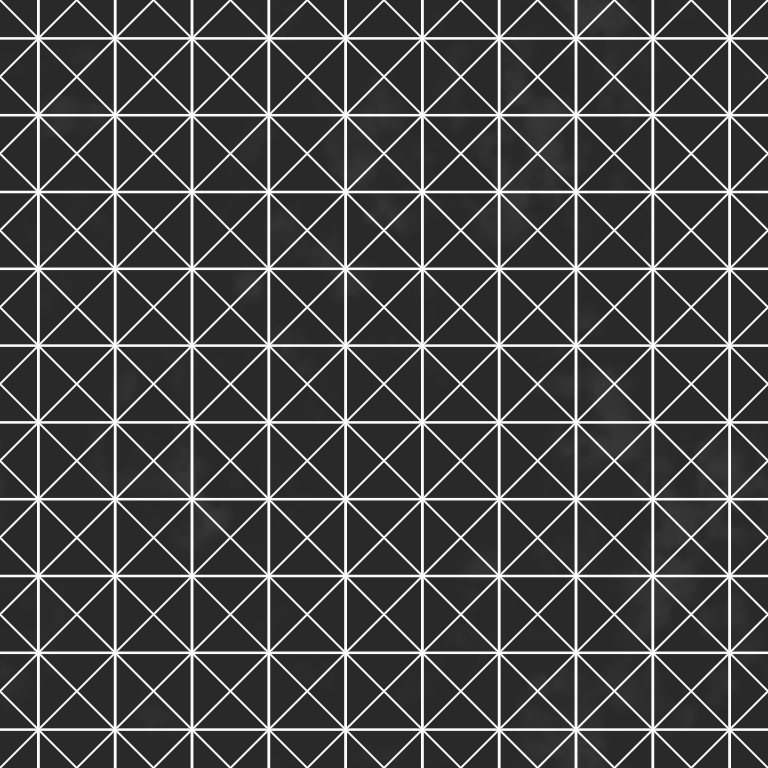
A Shadertoy shader for this pattern:

```glsl
// White square grid crossed by thinner diagonals on smudged charcoal, ten cells each way.

float hash(vec2 p) {
    vec3 q = fract(p.xyx * vec3(0.1031, 0.1030, 0.0973));
    q += dot(q, q.yzx + 33.33);
    return fract((q.x + q.y) * q.z);
}

// Value noise that wraps after a whole number of lattice cells
float wrappedNoise(vec2 p, float period) {
    vec2 i = floor(p), f = fract(p);
    f = f * f * (3.0 - 2.0 * f);
    vec2 a = mod(i, period), b = mod(i + 1.0, period);
    return mix(mix(hash(a), hash(vec2(b.x, a.y)), f.x),
               mix(hash(vec2(a.x, b.y)), hash(b), f.x), f.y);
}

float wrappedFbm(vec2 uv, float period) {
    float sum = 0.0, weight = 0.5;
    for (int octave = 0; octave < 4; octave++) {
        sum += weight * wrappedNoise(uv * period + period * 0.37, period);
        period *= 2.0;
        weight *= 0.5;
    }
    return sum / 0.9375;
}

// Antialiased coverage of a line at distance d
float lineMask(float d, float width, float pixel) {
    return clamp(0.5 + (0.5 * width - d) / pixel, 0.0, 1.0);
}

void mainImage(out vec4 fragColor, in vec2 fragCoord) {
    const float CELLS = 10.0;
    vec2 uv = fragCoord / iResolution.xy;
    float pixel = CELLS / min(iResolution.x, iResolution.y);

    // Cell coordinates with grid lines at the borders and diagonals through the centre
    vec2 cell = fract(uv * CELLS + 0.5) - 0.5;
    vec2 border = 0.5 - abs(cell);
    float diagonal = abs(abs(cell.x) - abs(cell.y)) * 0.7071;

    // Line widths as fractions of a cell
    float lines = max(lineMask(border.x, 0.037, pixel),
                      lineMask(border.y, 0.033, pixel));
    lines = max(lines, lineMask(diagonal, 0.026, pixel));

    // Faint chalky smudges gathered in loose patches
    float patches = smoothstep(0.42, 0.72, wrappedFbm(uv, 7.0));
    float mottling = smoothstep(0.4, 0.75, wrappedFbm(uv, 23.0));
    vec3 ground = vec3(0.16 + 0.055 * patches * mottling);

    fragColor = vec4(mix(ground, vec3(0.99), lines), 1.0);
}
```
